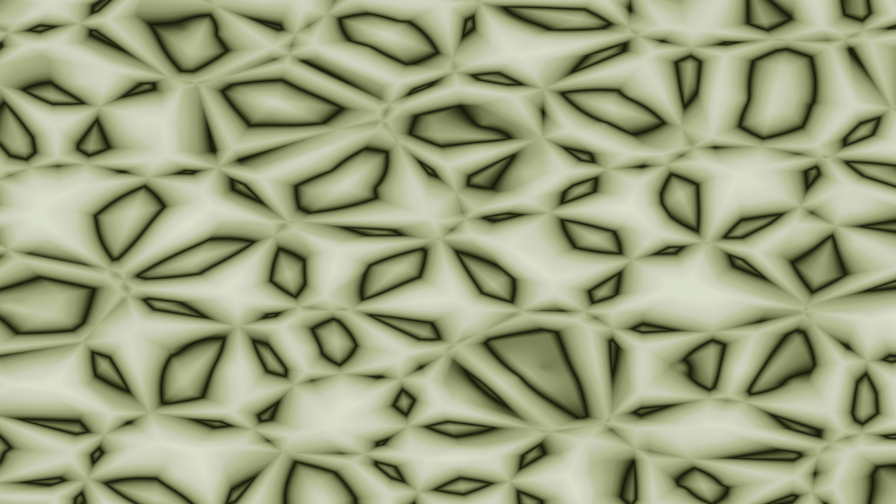
A Shadertoy shader for this pattern:

```glsl
// Flattened olive pebbles with pale star joints and dark, lens-shaped creases.

vec2 hash2(vec2 cell) {
    vec3 h = fract(cell.xyx * vec3(0.1031, 0.1030, 0.0973));
    h += dot(h, h.yzx + 33.33);
    return fract((h.xx + h.yz) * h.zy);
}

// Distances to the three nearest scattered seeds, in rising order.
vec3 nearestThree(vec2 p) {
    vec2 home = floor(p);
    vec3 near = vec3(9.0);
    for (int y = -2; y <= 2; y++) {
        for (int x = -2; x <= 2; x++) {
            vec2 cell = home + vec2(x, y);
            float d = length(cell + hash2(cell + 41.0) - p);
            near = vec3(min(near.x, d),
                        max(near.x, min(near.y, d)),
                        max(near.y, min(near.z, d)));
        }
    }
    return near;
}

// High inside a pebble, zero on the creases, moderate where pebbles meet.
float relief(vec2 p) {
    vec3 d = nearestThree(p);
    float s = d.y - d.x - 1.4 * (d.z - d.y) + 0.32;
    return max(s, -0.7 * s);
}

// Steep ramp through the darks, slow ramp through the lights.
vec3 oliveRamp(float h) {
    vec3 c = vec3(0.09, 0.10, 0.04);
    c = mix(c, vec3(0.16, 0.17, 0.08), smoothstep(0.0, 0.02, h));
    c = mix(c, vec3(0.29, 0.32, 0.18), clamp((h - 0.02) / 0.04, 0.0, 1.0));
    c = mix(c, vec3(0.44, 0.47, 0.30), clamp((h - 0.06) / 0.05, 0.0, 1.0));
    c = mix(c, vec3(0.58, 0.60, 0.43), clamp((h - 0.11) / 0.09, 0.0, 1.0));
    c = mix(c, vec3(0.69, 0.72, 0.55), clamp((h - 0.20) / 0.17, 0.0, 1.0));
    c = mix(c, vec3(0.79, 0.80, 0.71), clamp((h - 0.37) / 0.25, 0.0, 1.0));
    return mix(c, vec3(0.85, 0.87, 0.79), clamp((h - 0.62) / 0.5, 0.0, 1.0));
}

void mainImage(out vec4 fragColor, in vec2 fragCoord) {
    vec3 color = vec3(0.0);
    // Four samples per pixel keep the thin creases smooth.
    for (int i = 0; i < 4; i++) {
        vec2 offset = vec2(i % 2, i / 2) * 0.5 - 0.25;
        vec2 p = (fragCoord + offset) / iResolution.y;
        // Denser rows than columns stretch the pebbles sideways.
        color += oliveRamp(relief(p * vec2(4.2, 7.5)));
    }
    fragColor = vec4(color / 4.0, 1.0);
}
```
